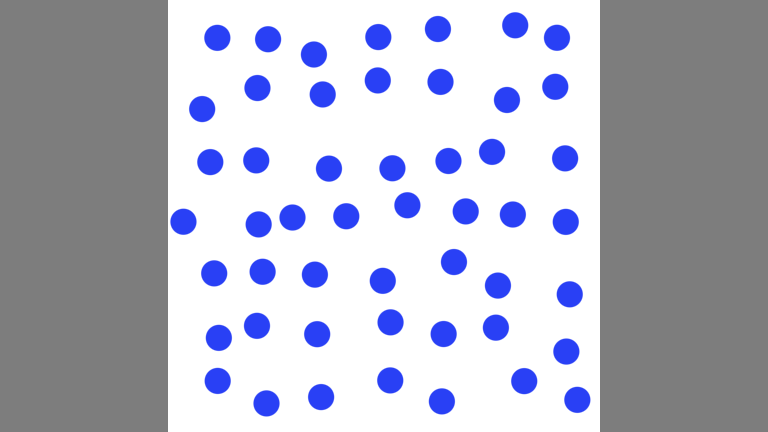
Reproduce this pattern procedurally as a Shadertoy shader.

```glsl
// Evenly scattered blue discs on a white square between two grey side bars.

vec2 hash2(vec2 p) {
    vec3 q = fract(p.xyx * vec3(0.1031, 0.1030, 0.0973));
    q += dot(q, q.yzx + 33.33);
    return fract((q.xx + q.yz) * q.zy);
}

// Centre of one disc: jittered cell, then a gentle bend of the whole layout
vec2 discCentre(vec2 cell, vec2 cellCount) {
    vec2 jitter = 0.52 * (hash2(cell + 17.0) - 0.5);
    vec2 centre = 0.015 + 0.97 * (cell + 0.5 + jitter) / cellCount;
    return centre + 0.012 * sin(9.0 * centre.yx + vec2(0.6, 2.1));
}

void mainImage(out vec4 fragColor, in vec2 fragCoord) {
    const vec3 grey = vec3(0.49), white = vec3(1.0), blue = vec3(0.16, 0.25, 0.96);
    float pixel = 1.0 / iResolution.y;

    // The square spans 0..1 on both axes, centred on the canvas
    vec2 p = (fragCoord - 0.5 * iResolution.xy) * pixel + 0.5;

    // Distance to the nearest disc; the middle row holds one extra
    float dist = 1e3;
    for (int row = 0; row < 7; row++) {
        int columns = row == 3 ? 8 : 7;
        for (int col = 0; col < columns; col++) {
            vec2 centre = discCentre(vec2(col, row), vec2(columns, 7));
            dist = min(dist, length(p - centre) - 0.0302);
        }
    }

    // Layers: bars, square, discs
    float square = smoothstep(0.5, -0.5, (abs(p.x - 0.5) - 0.5) / pixel);
    float disc = smoothstep(0.8, -0.8, dist / pixel);
    vec3 color = mix(grey, white, square);
    color = mix(color, blue, disc);
    fragColor = vec4(color, 1.0);
}
```
